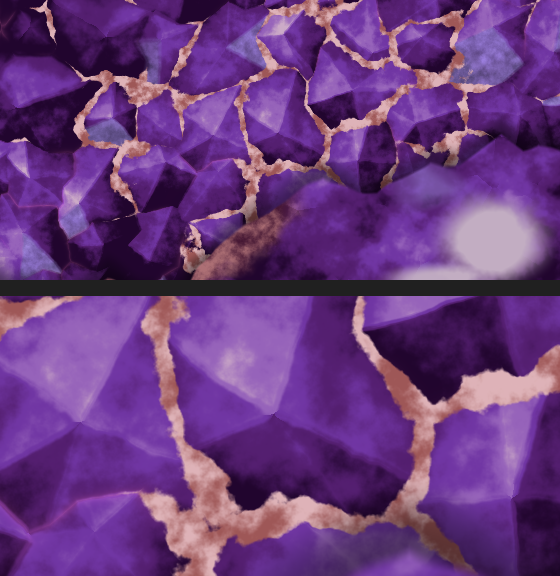
Top, the full canvas; bottom, a detail of the centre.
Write a Shadertoy shader that draws this texture.

```glsl
// Draws a bed of faceted violet amethyst with pale mineral crust and a blurred front cluster.

#define CRYSTAL_SCALE 4.2
#define FRONT_SCALE 3.1
#define FACETS 5
#define SHARP_EDGE 0.03
#define BLURRED_EDGE 0.2
#define FACET_CONTRAST 0.5
#define MOTTLE 0.55
#define GRAIN 0.3
#define CRUST_WIDTH 0.13
#define GLOSS_SHARE 0.06

const float TAU = 6.2831853;
const vec2 LIGHT = vec2(-0.5, 0.86);
const vec3 INK = vec3(0.13, 0.02, 0.18);
const vec3 DEEP = vec3(0.33, 0.12, 0.44);
const vec3 VIOLET = vec3(0.44, 0.21, 0.64);
const vec3 LILAC = vec3(0.59, 0.39, 0.73);
const vec3 PALE = vec3(0.80, 0.67, 0.78);
const vec3 ICE = vec3(0.62, 0.56, 0.88);
const vec3 RUST = vec3(0.62, 0.34, 0.34);
const vec3 CREAM = vec3(0.87, 0.70, 0.72);

vec2 hash2(vec2 p) {
    vec3 q = fract(p.xyx * vec3(0.1031, 0.1030, 0.0973));
    q += dot(q, q.yzx + 33.33);
    return fract((q.xx + q.yz) * q.zy);
}

float gradAt(vec2 cell, vec2 d) {
    return dot(hash2(cell) * 2.0 - 1.0, d);
}

float noise(vec2 p) {
    vec2 i = floor(p), f = fract(p);
    vec2 u = f * f * f * (f * (f * 6.0 - 15.0) + 10.0);
    vec2 e = vec2(1.0, 0.0);
    return mix(mix(gradAt(i, f), gradAt(i + e, f - e), u.x),
               mix(gradAt(i + e.yx, f - e.yx), gradAt(i + 1.0, f - 1.0), u.x), u.y);
}

float fbm(vec2 p) {
    float sum = 0.0, amp = 0.6;
    for (int i = 0; i < 5; i++) {
        sum += amp * noise(p);
        p = mat2(1.6, 1.2, -1.2, 1.6) * p + 7.3;
        amp *= 0.55;
    }
    return sum;
}

// Keeps the two largest entries, ordered by x.
void keepTop(vec3 v, inout vec3 top, inout vec3 next) {
    if (v.x > top.x) { next = top; top = v; }
    else if (v.x > next.x) next = v;
}

// Union of scattered pyramids: x tone, y gloss, z gap to the neighbour, w height.
vec4 crystals(vec2 p, float soft) {
    vec3 high = vec3(-9.0), low = vec3(-9.0);
    for (int j = -2; j <= 2; j++)
    for (int i = -2; i <= 2; i++) {
        vec2 cell = floor(p) + vec2(i, j);
        vec2 r = hash2(cell);
        vec2 d = p - cell - 0.15 - 0.7 * r;
        vec3 face = vec3(-9.0), side = vec3(-9.0);
        for (int k = 0; k < FACETS; k++) {
            vec2 q = hash2(cell + vec2(37.0, 91.0) * float(k + 1));
            float a = (float(k) + 0.6 * q.x + r.y) * TAU / float(FACETS);
            vec2 n = vec2(cos(a), sin(a));
            float tone = 0.5 + 0.17 * dot(n, LIGHT)
                       + FACET_CONTRAST * (fract(q.x * 7.3 + q.y * 3.1) - 0.5);
            float gloss = step(1.0 - GLOSS_SHARE, fract(q.y * 13.7 + q.x));
            keepTop(vec3(dot(d, n) * mix(0.7, 1.3, q.y), tone, gloss), face, side);
        }
        float ridge = face.x - side.x;
        vec2 look = mix(face.yz, side.yz, 0.5 - 0.5 * smoothstep(0.0, soft, ridge));
        look.x += 0.1 * exp(-ridge / soft);
        keepTop(vec3(0.45 * fract(r.x * 9.7 + r.y) - face.x, look), high, low);
    }
    float gap = high.x - low.x;
    vec2 look = mix(high.yz, low.yz, 0.5 - 0.5 * smoothstep(0.0, soft, gap));
    return vec4(look, gap, high.x);
}

vec3 amethyst(float t) {
    vec3 c = mix(INK, DEEP, smoothstep(0.02, 0.32, t));
    c = mix(c, VIOLET, smoothstep(0.32, 0.58, t));
    c = mix(c, LILAC, smoothstep(0.58, 0.82, t));
    return mix(c, PALE, smoothstep(0.82, 1.08, t));
}

float spot(vec2 p, vec2 centre, vec2 radius) {
    return 1.0 - smoothstep(0.3, 1.0, length((p - centre) / radius));
}

// Sharp crystals with crust along some of their seams.
vec3 bed(vec2 p, float mottle, float grain) {
    float blur = spot(p, vec2(0.05, 1.0), vec2(0.75, 0.5));
    vec4 c = crystals(p * CRYSTAL_SCALE + 0.12 * mottle + 3.0, mix(SHARP_EDGE, BLURRED_EDGE, blur));
    float shade = c.x + MOTTLE * mottle + GRAIN * grain * (1.0 - 0.7 * blur);
    shade -= 0.14 * exp(-c.z * 5.0) + 0.22 * smoothstep(0.0, -0.5, c.w);
    shade -= 0.35 * blur + 0.4 * spot(p, vec2(0.5, 0.02), vec2(0.5, 0.26));
    shade += 0.4 * spot(p, vec2(0.06, 0.06), vec2(0.18, 0.17));
    vec3 col = amethyst(shade);
    col = mix(col, ICE * (0.85 + 0.6 * grain), 0.7 * c.y * (1.0 - blur));
    col += vec3(0.2, 0.11, 0.13) * exp(-c.z * 28.0) * smoothstep(-0.1, 0.3, noise(p * 6.0));

    float region = noise(p * 4.0 + 5.0) + 0.42 - 0.6 * length((p - vec2(1.1, 0.62)) * vec2(0.65, 1.0));
    float width = CRUST_WIDTH * smoothstep(0.02, 0.35, region) * (0.9 + 2.2 * fbm(p * 14.0));
    float crust = smoothstep(-0.02, 0.025, width - c.z - 0.01 + 0.1 * grain);
    vec3 mineral = mix(RUST, CREAM, smoothstep(-0.25, 0.2, fbm(p * 17.0 + 4.0) + grain * 0.5));
    return mix(col, mineral, crust * smoothstep(0.0, 0.12, region));
}

// Larger, softly focused crystals with a milky tip and a brown rock rim.
vec3 cluster(vec2 p, float depth, float mottle, float grain) {
    vec4 c = crystals(p * FRONT_SCALE + 11.0, BLURRED_EDGE);
    float shade = c.x - 0.12 + 0.85 * mottle + 0.1 * grain - 0.15 * exp(-c.z * 4.0);
    shade += 0.3 * spot(p, vec2(1.78, 0.36), vec2(0.24, 0.22));
    vec3 col = mix(amethyst(shade), ICE, 0.45 * c.y);
    float milk = spot(p + 0.06 * mottle, vec2(1.76, 0.14), vec2(0.25, 0.2))
               + 0.8 * spot(p, vec2(1.55, 0.0), vec2(0.22, 0.07));
    col = mix(col, vec3(0.76, 0.68, 0.76), clamp(milk * 1.2, 0.0, 1.0));
    float rock = smoothstep(1.12, 0.98, p.x) * smoothstep(0.17, 0.08, depth + 0.12 * mottle);
    vec3 stone = mix(vec3(0.27, 0.09, 0.2), vec3(0.68, 0.44, 0.46),
                     smoothstep(-0.3, 0.35, fbm(p * 9.0) + 0.5 * grain));
    return mix(col, stone, rock);
}

void mainImage(out vec4 fragColor, in vec2 fragCoord) {
    vec2 p = fragCoord / iResolution.y;
    float mottle = fbm(p * 5.0);
    float grain = fbm(p * 24.0 + 9.0);

    // Jagged skyline of the front cluster, rising to the right.
    float skyline = -0.08 + 0.36 * smoothstep(0.6, 1.05, p.x) + 0.13 * smoothstep(1.1, 2.0, p.x);
    skyline += 0.16 * abs(fract(p.x * 2.6) - 0.5) + 0.04 * noise(p * 9.0);
    skyline = max(skyline, 0.52 - 0.75 * abs(p.x - 1.79));
    float depth = skyline - p.y;

    vec3 col = bed(p, mottle, grain) * (1.0 - 0.45 * smoothstep(-0.1, 0.0, depth));
    col = mix(col, cluster(p, depth, mottle, grain), smoothstep(-0.008, 0.008, depth));
    fragColor = vec4(clamp(col, 0.0, 1.0), 1.0);
}
```
